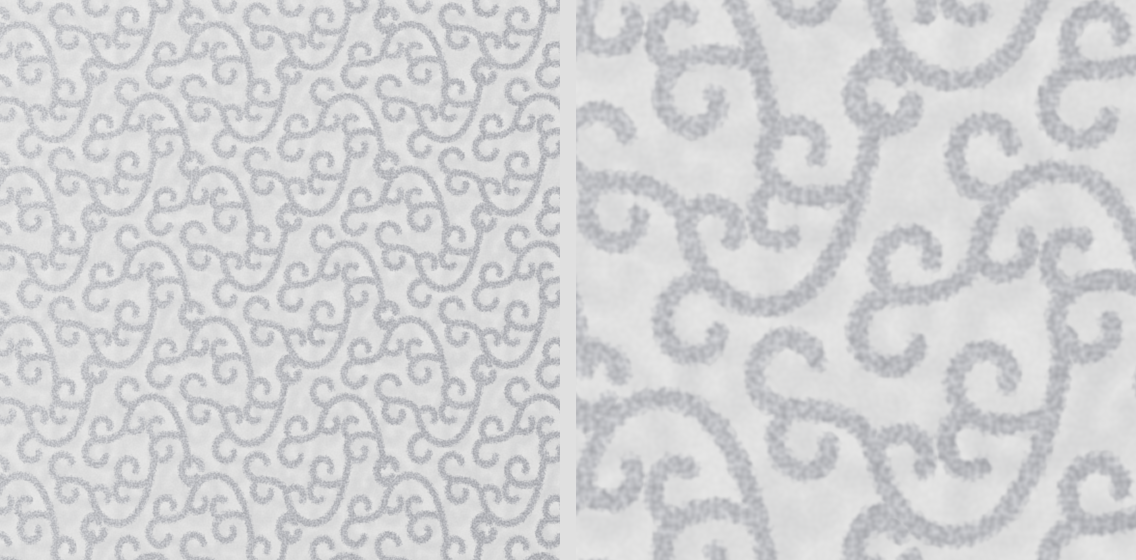
Left, the full canvas; right, a detail of the centre.
Write a Shadertoy shader that draws this pattern.

```glsl
// Silver glitter scrollwork on white cloth, in mirrored rows of branching curls
#define UNITS 1152.0                  // design units per canvas height
#define PERIOD 401.0                  // horizontal repeat, design units
#define ROW 155.0                     // row height, design units
#define EVEN_X 645.0                  // motif position on even rows
#define ODD_X 514.5                   // motif position on odd rows
#define HALF_WIDTH 6.7                // half the line width
#define SOFTNESS 2.6                  // softness of the printed edge
#define GROUND vec3(0.893, 0.893, 0.892)
#define INK_LIGHT vec3(0.775, 0.780, 0.795)
#define INK_DARK vec3(0.695, 0.700, 0.720)
#define GHOST 0.042                   // strength of the show-through
#define GLITTER 0.10                  // contrast of the grain in the ink

vec2 hashGradient(vec2 cell) {
    vec3 h = fract(cell.xyx * vec3(0.1031, 0.1030, 0.0973));
    h += dot(h, h.yzx + 33.33);
    float angle = 6.2832 * fract((h.x + h.y) * h.z);
    return vec2(cos(angle), sin(angle));
}

float gradientNoise(vec2 p) {
    vec2 i = floor(p), f = fract(p);
    vec2 w = f * f * f * (f * (f * 6.0 - 15.0) + 10.0);
    vec2 e = vec2(0.0, 1.0);
    float low = mix(dot(hashGradient(i), f), dot(hashGradient(i + e.yx), f - e.yx), w.x);
    float high = mix(dot(hashGradient(i + e), f - e), dot(hashGradient(i + 1.0), f - 1.0), w.x);
    return mix(low, high, w.y);
}

float segment(vec2 p, vec2 a, vec2 b) {
    vec2 ab = b - a;
    return length(p - a - ab * clamp(dot(p - a, ab) / dot(ab, ab), 0.0, 1.0));
}

// Distance to a quadratic curve, taken as short chords
float stem(vec2 p, vec2 a, vec2 control, vec2 b) {
    float d = 1e3;
    vec2 last = a;
    for (int i = 1; i <= 8; i++) {
        float t = float(i) / 8.0;
        vec2 next = mix(mix(a, control, t), mix(control, b, t), t);
        d = min(d, segment(p, last, next));
        last = next;
    }
    return d;
}

vec2 polar(float radius, float angle) {
    return radius * vec2(cos(radians(angle)), sin(radians(angle)));
}

// Distance to a spiral arc; radii run from root to tip, angles in degrees
float curl(vec2 p, vec2 center, vec2 radii, float start, float sweep) {
    p -= center;
    float turn = mod(sign(sweep) * (degrees(atan(p.y, p.x)) - start), 360.0);
    float t = turn / abs(sweep);
    float d = t < 1.0 ? abs(length(p) - mix(radii.x, radii.y, t)) : 1e3;
    float root = length(p - polar(radii.x, start));
    float tip = length(p - polar(radii.y, start + sweep));
    return min(d, min(root, tip));
}

// One bowl-shaped branch; the origin is the bottom of the bowl
float branch(vec2 p, bool forked) {
    float d = stem(p, vec2(0), vec2(56, 2), vec2(75, 135));
    d = min(d, stem(p, vec2(0), vec2(-45, 0), vec2(-57, 62)));
    d = min(d, stem(p, vec2(-57, 62), vec2(-70, 88), vec2(-117, 85)));
    d = min(d, stem(p, vec2(63, 82), vec2(45, 72), vec2(23, 76)));
    // Outer curls
    d = min(d, curl(p, vec2(-114, 112), vec2(27, 19), -95.0, -245.0));
    d = min(d, curl(p, vec2(-100, 62), vec2(27, 12), 130.0, 230.0));
    d = min(d, curl(p, vec2(-46, -14), vec2(32, 13), 83.0, 262.0));
    // Curls inside the bowl
    d = min(d, curl(p, vec2(-35, 50), vec2(23, 13), 160.0, -180.0));
    d = min(d, curl(p, vec2(23, 106), vec2(30, 12), -90.0, -285.0));
    d = min(d, curl(p, vec2(13, 58), vec2(26, 11), 100.0, 190.0));
    // Free tip
    if (forked) {
        d = min(d, curl(p, vec2(80, 148), vec2(21, 15), -90.0, -230.0));
        d = min(d, curl(p, vec2(88, 138), vec2(14, 12), -120.0, 130.0));
    }
    return d;
}

// Staggered rows of branches; p.x in design units, p.y in rows
float branchRows(vec2 p) {
    float d = 1e3;
    float top = floor(p.y + 0.3);
    for (int i = 0; i < 2; i++) {
        float row = top - float(i);
        bool odd = mod(row, 2.0) > 0.5;
        float x = p.x - (odd ? ODD_X : EVEN_X) + 20.0;
        x = mod(x + 0.5 * PERIOD, PERIOD) - 0.5 * PERIOD - 20.0;
        d = min(d, branch(vec2(x, (p.y - row) * ROW), odd));
    }
    return d;
}

// Upright rows joined with their mirrored, half-shifted copies
float scrollwork(vec2 uv) {
    float drop = 0.88 - uv.y;
    float row = 7.784 * drop - 0.519 * drop * drop; // rows widen downwards
    float x = uv.x * UNITS;
    return min(branchRows(vec2(x, -row)), branchRows(vec2(x - 0.5 * PERIOD, row + 0.6)));
}

void mainImage(out vec4 fragColor, in vec2 fragCoord) {
    vec2 uv = fragCoord / iResolution.y;
    float grain = gradientNoise(uv * 270.0) + 0.6 * gradientNoise(uv * 150.0 + 37.0);
    float mottle = gradientNoise(uv * 24.0) + 0.5 * gradientNoise(uv * 55.0 + 11.0);
    // Cloth with a blurred show-through of the reverse
    float ghost = 1.0 - smoothstep(1.0, 19.0, scrollwork(uv + vec2(0.052, -0.034)));
    vec3 color = GROUND - 0.012 * uv.x + 0.008 * (uv.y - 0.5);
    color -= GHOST * ghost * clamp(0.75 + 0.9 * mottle, 0.0, 1.3) * vec3(1.0, 0.97, 0.9);
    color += 0.018 * mottle + 0.016 * grain;
    // Ragged glitter ink, darker to the lower right
    float edge = SOFTNESS + 0.7 * UNITS / iResolution.y;
    float d = scrollwork(uv) - HALF_WIDTH + 2.2 * grain;
    float shade = clamp(0.75 * uv.x + 0.25 * (1.0 - uv.y) + 0.35 * mottle, 0.0, 1.0);
    vec3 ink = mix(INK_LIGHT, INK_DARK, shade) + GLITTER * grain;
    color = mix(color, ink, 0.95 * (1.0 - smoothstep(-edge, edge, d)));
    fragColor = vec4(clamp(color, 0.0, 1.0), 1.0);
}
```
